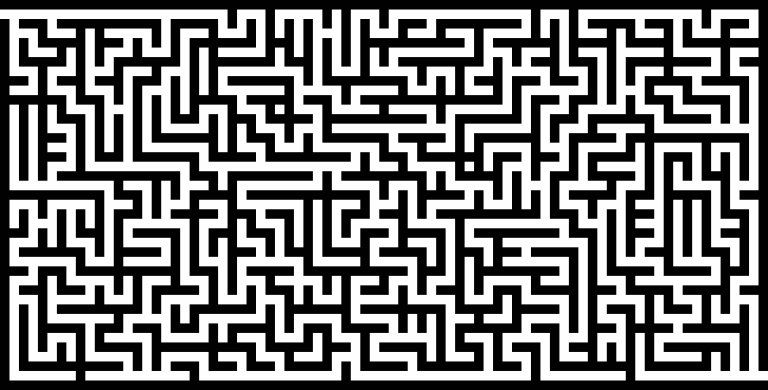
A WebGL 1 fragment shader for this pattern:

```glsl
precision highp float;
// Draws a black and white labyrinth whose walls and corridors are equally wide.
// Every inner grid post grows one wall towards a neighbouring post. Four post
// classes choose in turn, favouring cells with few walls, so corridors wind.
uniform vec2 u_resolution;

const vec2 CELLS = vec2(40.0, 20.0);
const vec3 WALL_COLOR = vec3(0.005);
const vec3 PATH_COLOR = vec3(0.995);

// The four cells around a post, in the order NE, NW, SW, SE
const vec4 CELL_X = vec4(1.0, -1.0, -1.0, 1.0);
const vec4 CELL_Y = vec4(1.0, 1.0, -1.0, -1.0);
// The four wall directions, in the order E, N, W, S
const vec4 DIR_X = vec4(1.0, 0.0, -1.0, 0.0);
const vec4 DIR_Y = vec4(0.0, 1.0, 0.0, -1.0);

vec4 hash4(vec2 p) {
  return fract(sin(dot(p, vec2(127.1, 311.7)) + vec4(0.0, 1.3, 2.9, 4.1)) * 43758.545);
}

// Number of outer border walls on each cell around a post
vec4 borderLoad(vec2 post) {
  vec4 x = post.x + 0.5 * CELL_X;
  vec4 y = post.y + 0.5 * CELL_Y;
  return step(x, vec4(1.0)) + step(vec4(CELLS.x - 1.0), x)
       + step(y, vec4(1.0)) + step(vec4(CELLS.y - 1.0), y);
}

// Adds the wall of a neighbouring post to the cell loads and taken directions
void addNeighbour(vec2 wall, vec2 offset, inout vec4 load, inout vec4 taken) {
  vec4 x = CELL_X - 2.0 * offset.x;
  vec4 y = CELL_Y - 2.0 * offset.y;
  vec4 adjacent = step(abs(x), vec4(1.5)) * step(abs(y), vec4(1.5));
  load += adjacent * step(vec4(0.5), wall.x * x + wall.y * y);
  float pointsBack = 1.0 - step(0.5, length(wall + offset));
  taken += pointsBack * max(DIR_X * offset.x + DIR_Y * offset.y, 0.0);
}

// Cheapest direction for the wall of a post; border posts grow none
vec2 chooseWall(vec2 post, vec4 load, vec4 taken) {
  if (any(lessThan(post, vec2(0.5))) || any(greaterThan(post, CELLS - 0.5))) return vec2(0.0);
  load += borderLoad(post);
  vec4 crowding = load * load * load;
  vec4 cost = crowding + crowding.wxyz + 200.0 * taken + 4.0 * hash4(post);
  float lowest = min(min(cost.x, cost.y), min(cost.z, cost.w));
  vec4 chosen = step(cost, vec4(lowest));
  return vec2(dot(chosen, DIR_X), dot(chosen, DIR_Y));
}

// Class 1: even column, even row
vec2 firstWall(vec2 post) {
  return chooseWall(post, vec4(0.0), vec4(0.0));
}

// Class 2: odd column, odd row
vec2 secondWall(vec2 post) {
  vec4 load = vec4(0.0), taken = vec4(0.0);
  for (int i = 0; i < 4; i++) {
    vec2 corner = 2.0 * vec2(mod(float(i), 2.0), floor(float(i) / 2.0)) - 1.0;
    addNeighbour(firstWall(post + corner), corner, load, taken);
  }
  return chooseWall(post, load, taken);
}

// Class 3: even column, odd row
vec2 thirdWall(vec2 post) {
  vec4 load = vec4(0.0), taken = vec4(0.0);
  for (int i = 0; i < 2; i++) {
    vec2 side = vec2(2.0 * float(i) - 1.0, 0.0);
    addNeighbour(secondWall(post + side), side, load, taken);
    addNeighbour(firstWall(post + side.yx), side.yx, load, taken);
  }
  return chooseWall(post, load, taken);
}

// Class 4: odd column, even row
vec2 fourthWall(vec2 post) {
  vec4 load = vec4(0.0), taken = vec4(0.0);
  for (int i = 0; i < 2; i++) {
    vec2 side = vec2(2.0 * float(i) - 1.0, 0.0);
    addNeighbour(firstWall(post + side), side, load, taken);
    addNeighbour(secondWall(post + side.yx), side.yx, load, taken);
  }
  for (int i = 0; i < 4; i++) {
    vec2 corner = 2.0 * vec2(mod(float(i), 2.0), floor(float(i) / 2.0)) - 1.0;
    addNeighbour(thirdWall(post + corner), corner, load, taken);
  }
  return chooseWall(post, load, taken);
}

vec2 wallOf(vec2 post) {
  vec2 odd = mod(post, 2.0);
  if (odd.x < 0.5) return odd.y < 0.5 ? firstWall(post) : thirdWall(post);
  return odd.y < 0.5 ? fourthWall(post) : secondWall(post);
}

// 1 on a corridor block, 0 on a wall block
float openBlock(vec2 block) {
  vec2 last = 2.0 * CELLS;
  bool entrance = block.x < 0.5 && abs(block.y - last.y + 1.0) < 0.5;
  bool exitGate = block.x > last.x - 0.5 && abs(block.y - 1.0) < 0.5;
  if (entrance || exitGate) return 1.0;
  if (any(lessThan(block, vec2(0.5))) || any(greaterThan(block, last - 0.5))) return 0.0;
  vec2 odd = mod(block, 2.0);
  if (odd.x + odd.y > 1.5) return 1.0;
  if (odd.x + odd.y < 0.5) return 0.0;
  vec2 post = floor(block / 2.0);
  if (dot(wallOf(post), odd) > 0.5) return 0.0;
  return dot(wallOf(post + odd), odd) < -0.5 ? 0.0 : 1.0;
}

void main() {
  vec2 blocks = 2.0 * CELLS + 1.0;
  vec2 p = gl_FragCoord.xy / u_resolution * blocks - 0.5;
  // Share of the pixel lying on the next block along each axis
  vec2 share = clamp((fract(p) - 0.5) * u_resolution / blocks + 0.5, 0.0, 1.0);
  float open = 0.0;
  for (int i = 0; i < 4; i++) {
    vec2 next = vec2(mod(float(i), 2.0), floor(float(i) / 2.0));
    vec2 cover = mix(1.0 - share, share, next);
    float weight = cover.x * cover.y;
    if (weight > 0.0) open += weight * openBlock(floor(p) + next);
  }
  gl_FragColor = vec4(mix(WALL_COLOR, PATH_COLOR, open), 1.0);
}
```
